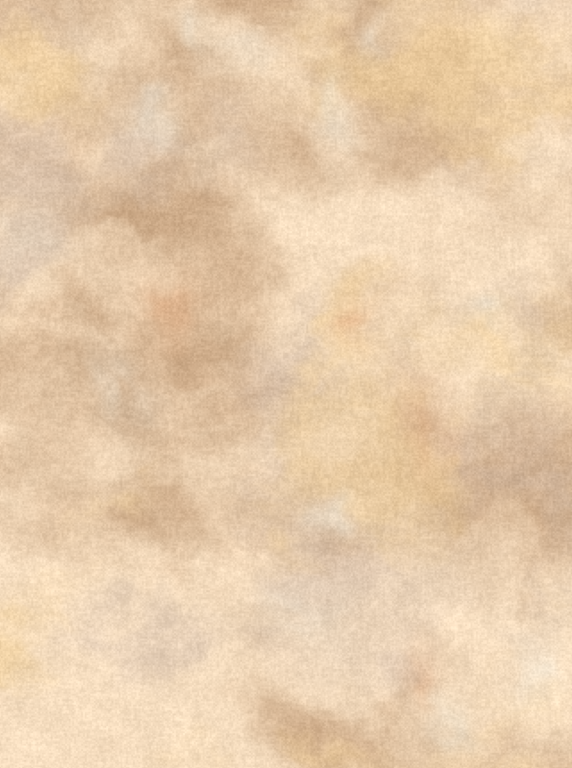
A WebGL 2 fragment shader for this texture:

```glsl
#version 300 es
precision highp float;
// Mottled parchment wash: soft warm clouds, faint tinted dabs and a fine canvas grain.

#define CLOUD_SCALE 5.0
#define WARP 0.12
#define CONTRAST 2.5
#define GRAIN 0.058
#define WEAVE 0.024
#define DABS 16
#define TAN vec3(0.805, 0.670, 0.535)
#define CREAM vec3(0.968, 0.873, 0.755)
#define MAUVE vec3(0.825, 0.740, 0.670)
#define YELLOW vec3(0.945, 0.815, 0.605)
#define ORANGE vec3(0.870, 0.650, 0.480)
#define PALE vec3(0.935, 0.905, 0.845)

uniform vec2 u_resolution;
out vec4 fragColor;

float hash(vec2 p) {
    vec3 q = fract(vec3(p.xyx) * 0.1031);
    q += dot(q, q.yzx + 33.33);
    return fract((q.x + q.y) * q.z);
}

float noise(vec2 p) {
    vec2 cell = floor(p);
    vec2 f = fract(p);
    f = f * f * f * (f * (f * 6.0 - 15.0) + 10.0);
    float low = mix(hash(cell), hash(cell + vec2(1.0, 0.0)), f.x);
    float high = mix(hash(cell + vec2(0.0, 1.0)), hash(cell + vec2(1.0, 1.0)), f.x);
    return mix(low, high, f.y);
}

// Rotated octaves, result centred on 0.5
float fbm(vec2 p) {
    const mat2 turn = mat2(0.8, 0.6, -0.6, 0.8);
    float sum = 0.0;
    float weight = 0.5;
    for (int i = 0; i < 6; i++) {
        sum += weight * noise(p);
        p = turn * p * 2.03 + 17.3;
        weight *= 0.5;
    }
    return sum / 0.984;
}

// Cloud mask between two thresholds, for tinted layers
float layer(vec2 p, float scale, float offset, float lo, float hi) {
    return smoothstep(lo, hi, fbm(p * scale + offset));
}

void main() {
    vec2 p = gl_FragCoord.xy / u_resolution.y;
    float aspect = u_resolution.x / u_resolution.y;

    // Brushed distortion, broad then ragged
    vec2 broad = vec2(fbm(p * 3.5 + 41.0), fbm(p * 3.5 + 73.0)) - 0.5;
    vec2 ragged = vec2(noise(p * 42.0 + 5.0), noise(p * 42.0 + 91.0)) - 0.5;
    vec2 q = p + WARP * broad + 0.014 * ragged;
    vec2 wide = q * vec2(0.85, 1.15);

    // Light and dark clouds
    float tone = 0.56 + CONTRAST * (fbm(wide * CLOUD_SCALE + 11.0) - 0.5);
    vec3 color = mix(TAN, CREAM, smoothstep(-0.2, 1.1, tone));

    // Broad tints
    color = mix(color, MAUVE, 0.55 * layer(wide, 5.2, 57.0, 0.50, 0.76));
    color = mix(color, YELLOW, 0.60 * layer(wide, 4.8, 123.0, 0.53, 0.74));
    color = mix(color, CREAM, 0.50 * layer(wide, 6.0, 201.0, 0.53, 0.72));

    // Scattered small dabs, mostly pale with a few orange
    for (int i = 0; i < DABS; i++) {
        float id = float(i);
        vec2 center = vec2(hash(vec2(id, 3.0)) * aspect, hash(vec2(id, 8.0)));
        float radius = mix(0.018, 0.048, hash(vec2(id, 15.0)));
        vec2 stretch = mix(vec2(0.7, 1.2), vec2(1.2, 0.7), hash(vec2(id, 21.0)));
        float dist = length((q - center) * stretch) / radius;
        float mask = exp(-dist * dist * 1.6) * (0.25 + 0.9 * noise(q * 36.0 + id));
        vec3 tint = i % 5 == 0 ? ORANGE : PALE;
        color = mix(color, tint, 0.55 * mask);
    }

    // Canvas grain and crossed threads
    float grain = noise(p * 430.0) + 0.5 * noise(p * 190.0 + 31.0) - 0.75;
    float threads = noise(p * vec2(70.0, 330.0)) + noise(p * vec2(330.0, 70.0) + 64.0) - 1.0;
    float scuffs = fbm(p * 30.0 + 7.0) - 0.5;
    color += GRAIN * grain + WEAVE * threads + 0.07 * scuffs;

    fragColor = vec4(clamp(color, 0.0, 1.0), 1.0);
}
```
